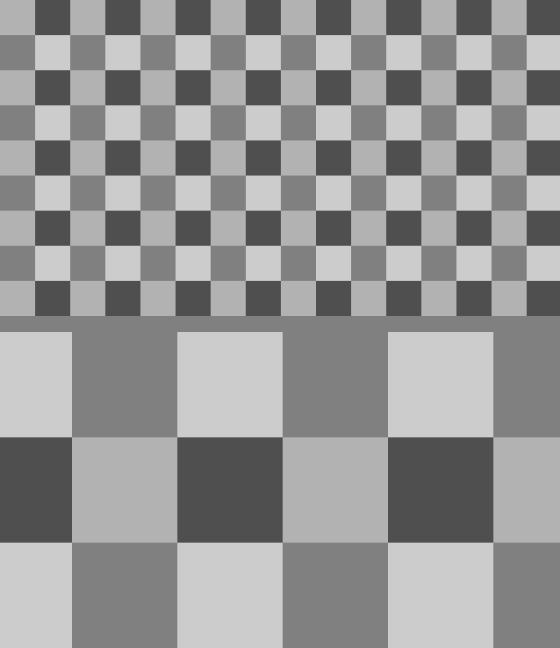
Top, the full canvas; bottom, a detail of the centre.
A WebGL 1 fragment shader for this pattern:

```glsl
precision highp float;
// Flat checkerboard of four greys: 16 by 9 squares, alternating in pairs by row and column.

uniform vec2 u_resolution;

const float ROWS = 9.0;

const vec3 SILVER   = vec3(0.70);
const vec3 CHARCOAL = vec3(0.31);
const vec3 MID_GREY = vec3(0.50);
const vec3 PALE     = vec3(0.80);

// Coverage of the odd unit cells along each axis, smoothed over one pixel.
vec2 oddCells(vec2 p, float pixel) {
    vec2 edgeDistance = 0.5 - abs(mod(p - 0.5, 2.0) - 1.0);
    return clamp(edgeDistance / pixel + 0.5, 0.0, 1.0);
}

// Blends the two colours of each row, then the two kinds of row.
vec3 checker(vec2 odd) {
    vec3 evenRow = mix(SILVER, CHARCOAL, odd.x);
    vec3 oddRow = mix(MID_GREY, PALE, odd.x);
    return mix(evenRow, oddRow, odd.y);
}

void main() {
    // One unit is the side of a square.
    float pixel = ROWS / u_resolution.y;
    vec2 p = gl_FragCoord.xy * pixel;

    gl_FragColor = vec4(checker(oddCells(p, pixel)), 1.0);
}
```
